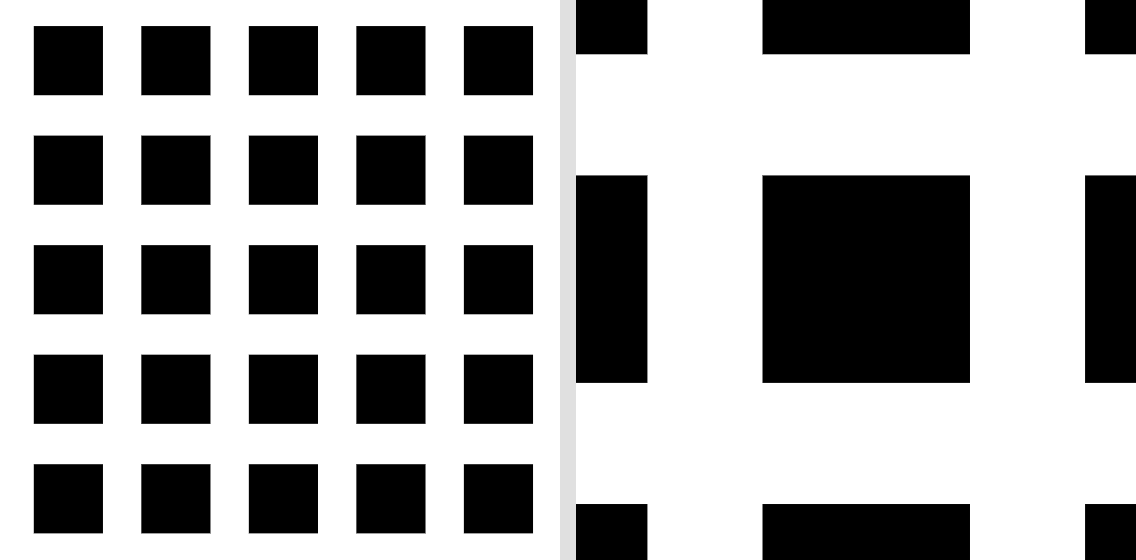
Left, the full canvas; right, a detail of the centre.
A Shadertoy shader for this pattern:

```glsl
// A five by five grid of solid black squares on plain white.
// Each point is folded into its nearest grid cell, then a box
// distance function is drawn with an edge one pixel wide.

#define COLUMNS 5.0
#define ROWS 5.0
#define PITCH vec2(0.1920, 0.1956)
#define GRID_CENTER vec2(0.5061, 0.5005)
#define SQUARE_SIZE 0.1235
#define INK vec3(0.0)
#define PAPER vec3(1.0)

// Signed distance to an axis-aligned box centred at the origin
float boxDistance(vec2 p, vec2 halfSize) {
    vec2 d = abs(p) - halfSize;
    return length(max(d, 0.0)) + min(max(d.x, d.y), 0.0);
}

// Offset from the nearest cell centre, limited to the grid's extent
vec2 foldIntoCell(vec2 p) {
    vec2 lastCell = 0.5 * (vec2(COLUMNS, ROWS) - 1.0);
    vec2 cell = clamp(floor(p / PITCH + lastCell + 0.5), vec2(0.0), 2.0 * lastCell);
    return p - (cell - lastCell) * PITCH;
}

void mainImage(out vec4 fragColor, in vec2 fragCoord) {
    vec2 uv = fragCoord / iResolution.xy;
    float pixel = 1.0 / min(iResolution.x, iResolution.y);

    // Repeated square
    vec2 local = foldIntoCell(uv - GRID_CENTER);
    float dist = boxDistance(local, vec2(0.5 * SQUARE_SIZE));

    // Smoothed ink coverage
    float coverage = clamp(0.5 - dist / pixel, 0.0, 1.0);
    fragColor = vec4(mix(PAPER, INK, coverage), 1.0);
}
```
